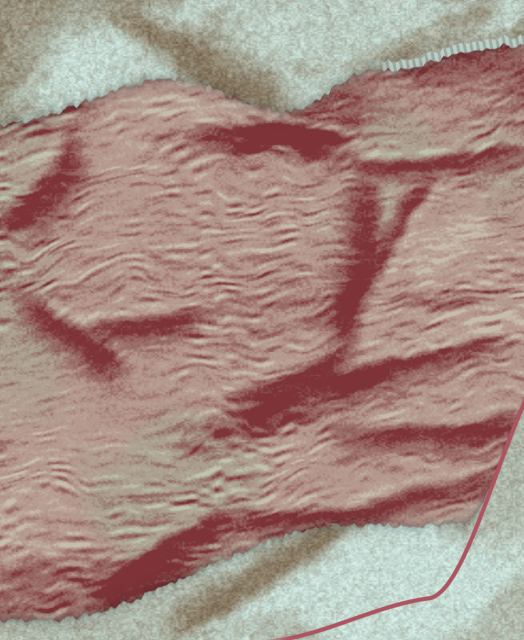
Give the GLSL for this texture, as a Shadertoy shader.

```glsl
// Crumpled rose crepe cloth between two silvery mint borders.
// Soft arcs make the large folds, stretched noise the fine ripples,
// and smooth height curves the frayed seams and the pink piping.
#define DEEP_RED vec3(.49, .20, .22)
#define ROSE vec3(.60, .42, .40)
#define PINK_TAN vec3(.71, .60, .56)
#define PALE_SHEEN vec3(.78, .74, .68)
#define MINT vec3(.78, .87, .84)
#define OLIVE vec3(.53, .47, .38)
#define PIPING vec3(.68, .33, .38)
#define RIPPLE_SIZE vec2(38., 125.)
#define RIPPLE_GAIN .62
#define WEAVE_GAIN .20
#define FOLD_DEPTH .60

// Start and end of each fold, then its bend and width.
const vec4 ENDS[12] = vec4[](
  vec4(-.03, .61, .14, .83), vec4(.24, .80, .60, .735), vec4(.50, .75, .88, .77),
  vec4(.58, .78, .53, .39), vec4(.34, .36, .59, .46), vec4(.71, .75, .53, .43),
  vec4(.01, .55, .22, .39), vec4(.08, .47, .34, .53), vec4(.44, .36, .86, .46),
  vec4(.48, .34, .88, .33), vec4(.12, .06, .42, .21), vec4(.28, .18, .82, .26));
const vec2 FORM[12] = vec2[](
  vec2(-.025, .035), vec2(.025, .035), vec2(-.025, .022), vec2(.02, .04),
  vec2(-.015, .05), vec2(-.025, .022), vec2(0., .035), vec2(-.01, .04),
  vec2(.022, .023), vec2(-.01, .032), vec2(.01, .034), vec2(-.012, .027));

float hash(vec2 p) {
  vec3 q = fract(p.xyx * .1031);
  q += dot(q, q.yzx + 33.33);
  return fract((q.x + q.y) * q.z);
}
float noise(vec2 p) {
  vec2 i = floor(p), f = fract(p);
  f *= f * (3. - 2. * f);
  return mix(mix(hash(i), hash(i + vec2(1, 0)), f.x),
             mix(hash(i + vec2(0, 1)), hash(i + 1.), f.x), f.y);
}
float fbm(vec2 p) {
  float sum = 0., gain = .53;
  for (int i = 0; i < 4; i++, gain *= .5) {
    sum += gain * noise(p);
    p = mat2(1.6, 1.2, -1.2, 1.6) * p + 7.3;
  }
  return sum;
}
vec2 warp(vec2 p, float scale) {
  return vec2(fbm(p * scale), fbm(p * scale + 31.)) - .5;
}
vec2 turn(vec2 p, float a) {
  return vec2(cos(a) * p.x + sin(a) * p.y, cos(a) * p.y - sin(a) * p.x);
}

// Shadow and rim light of one arc, sharp on its left side.
vec2 foldArc(vec2 p, vec4 ends, vec2 form) {
  vec2 d = ends.zw - ends.xy, r = p - ends.xy;
  float t = clamp(dot(r, d) / dot(d, d), 0., 1.);
  float s = dot(r, vec2(-d.y, d.x)) / length(d) - form.x * 4. * t * (1. - t);
  float taper = smoothstep(0., .3, t) * smoothstep(1., .7, t);
  float side = s / (form.y * (s > 0. ? .45 : 1.));
  float rim = (s / form.y - .75) / .35;
  return taper * vec2(exp(-side * side), exp(-rim * rim));
}

// Heights of the two seams and the piping.
float topSeam(float x) {
  return .805 + .07 * smoothstep(0., .26, x) - .05 * smoothstep(.27, .45, x)
    + .065 * smoothstep(.45, .58, x) + .04 * smoothstep(.58, .82, x);
}
float lowSeam(float x) {
  return .03 + .15 * smoothstep(.06, .55, x) + .24 * smoothstep(.72, .86, x);
}
float pipingLine(float x) {
  return .07 * smoothstep(.40, .70, x) + .38 * smoothstep(.67, .88, x) - .003;
}

vec3 roseCloth(vec2 p, float weave) {
  vec2 bent = p + .045 * warp(p, 9.), folds = vec2(0), glow = p - vec2(.66, .52);
  for (int i = 0; i < 12; i++) folds = max(folds, foldArc(bent, ENDS[i], FORM[i]));
  // Crepe relief along a drifting direction.
  vec2 q = turn(p + .1 * warp(p, 4.), .22) * RIPPLE_SIZE;
  q.y += 1.6 * noise(q * vec2(.7, .2));
  float ripple = noise(q) - noise(q + vec2(.1, .55));
  float crisp = .5 + .8 * smoothstep(.35, .65, fbm(p * 5. + 3.)) + .5 * exp(-40. * dot(glow, glow));
  // Minor creases, broad sheen and one pale patch.
  float creases = smoothstep(.53, .78, fbm(turn(bent, .15) * vec2(5, 14) + 11.));
  float tone = .43 + .4 * fbm(bent * vec2(4, 6) + 5.) - .35 * creases;
  tone += .17 * folds.y - FOLD_DEPTH * folds.x + WEAVE_GAIN * weave;
  tone += RIPPLE_GAIN * crisp * ripple * (1. - .6 * folds.x);
  vec2 pale = abs(turn(bent - vec2(.70, .62), .5)) - vec2(.065, .025);
  tone += .24 * smoothstep(.02, -.02, max(pale.x, pale.y));
  vec3 c = mix(DEEP_RED, ROSE, smoothstep(0., .37, tone));
  c = mix(c, PINK_TAN, smoothstep(.32, .67, tone));
  c = mix(c, PALE_SHEEN, smoothstep(.65, 1.02, tone));
  float khaki = smoothstep(.48, .68, fbm(p * 4. + 23.)) * smoothstep(.2, .6, tone);
  return c + khaki * vec3(-.035, .03, .01);
}

vec3 silverBorder(vec2 p, float weave) {
  vec2 bent = p + .04 * warp(p, 14.), corner = p - vec2(.13, .90);
  float upper = step(.5, p.y);
  float stain = smoothstep(.43, .64, fbm(turn(bent, .5) * vec2(5, 10) + 2.));
  stain = stain * (.35 + .25 * upper) + .16 * upper;
  // Broad brown bands and a bright corner.
  stain = max(stain, foldArc(bent, vec4(.52, .78, .08, 1.02), vec2(0, .05)).x);
  stain = max(stain, foldArc(bent, vec4(.61, .21, .20, -.02), vec2(0, .04)).x);
  stain = max(stain, .8 * upper * smoothstep(.015, -.015, bent.x + .566 - .7 * p.y));
  stain *= 1. - .8 * upper * exp(-160. * dot(corner, corner));
  float crackle = smoothstep(.06, 0., abs(fbm(p * 32.) - .5));
  float fleck = noise(p * vec2(150, 110)) - .5;
  return mix(MINT, OLIVE, clamp(stain + .22 * fleck + .14 * crackle, 0., 1.)) + .12 * weave;
}

void mainImage(out vec4 fragColor, in vec2 fragCoord) {
  vec2 p = fragCoord / iResolution.y;
  float soft = 1.2 / iResolution.y;
  float weave = noise(p * vec2(300, 370)) + .5 * noise(p.yx * 210.) - .75;
  float fray = .009 * (noise(vec2(p.x * 150., 4)) - .5);
  float above = p.y - topSeam(p.x) - fray;
  float outside = max(above, lowSeam(p.x) - p.y + fray);
  vec3 c = mix(roseCloth(p, weave), silverBorder(p, weave), smoothstep(-soft, soft, outside));
  c *= 1. - .22 * exp(-abs(outside) * 130.);
  // Stitched pale hem, then the pink piping.
  float hem = smoothstep(.009, .005, abs(above - .007)) * smoothstep(.56, .62, p.x);
  float stitch = smoothstep(.1, .35, abs(fract(p.x * 95. + p.y * 20.) - .5));
  c = mix(c, MINT * (.78 + .2 * stitch), .85 * hem);
  float slope = (pipingLine(p.x + .002) - pipingLine(p.x - .002)) / .004;
  float cord = abs(p.y - pipingLine(p.x)) / sqrt(1. + slope * slope);
  c = mix(c, PIPING, smoothstep(.0045, .002, cord) * smoothstep(.40, .46, p.x));
  fragColor = vec4(clamp(c, 0., 1.), 1);
}
```
